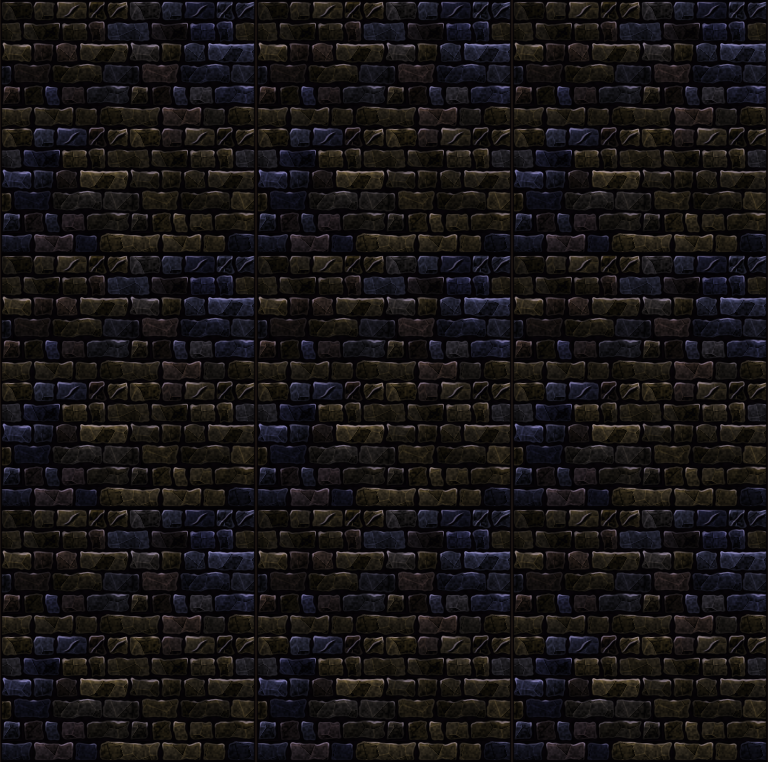
Reproduce this texture procedurally as a Shadertoy shader.

```glsl
// Dark rubble wall: a square tile of 12 stone courses laid 3 x 3 over the canvas.
// Six courses of stone joints repeat twice each way in a tile, while the colour of
// the stones drifts across it. Stones are warped rounded boxes cut into facets.
#define TILES 3.0
#define COURSES 12.0
#define BLOCK 6.0
#define JOINT 0.04
#define WARP 0.15
#define FACET_SCALE 1.25
#define MORTAR vec3(0.022, 0.013, 0.024)
#define OLIVE vec3(0.128, 0.106, 0.058)
#define BLUE vec3(0.058, 0.060, 0.112)
#define SLATE vec3(0.100, 0.104, 0.145)
#define BROWN vec3(0.098, 0.070, 0.062)
#define GLINT vec3(0.37, 0.34, 0.44)

// Left edges of the stones per course, top first; short courses repeat the last edge
const float JOINTS[30] = float[30](
    0.03, 1.56, 2.60, 4.10, 5.02,   1.04, 2.88, 4.16, 4.97, 4.97,
    0.03, 1.50, 2.55, 3.67, 3.67,   0.60, 2.42, 4.80, 4.80, 4.80,
    0.06, 1.03, 2.10, 2.80, 4.06,   1.52, 3.47, 4.60, 4.60, 4.60);

float hash(vec2 p) {
    vec3 q = fract(p.xyx * 0.1031);
    q += dot(q, q.yzx + 33.33);
    return fract((q.x + q.y) * q.z);
}

float noise(vec2 p) {
    vec2 i = floor(p), f = fract(p);
    f = f * f * (3.0 - 2.0 * f);
    return mix(mix(hash(i), hash(i + vec2(1, 0)), f.x),
               mix(hash(i + vec2(0, 1)), hash(i + vec2(1, 1)), f.x), f.y);
}

// Random tone of the nearest facet, and distance to its border
vec2 facets(vec2 p) {
    float first = 9.0, second = 9.0, tone = 0.0;
    for (int k = 0; k < 9; k++) {
        vec2 cell = floor(p) + vec2(k % 3 - 1, k / 3 - 1);
        vec2 site = cell + vec2(hash(cell), hash(cell + 41.7));
        float d = length(p - site);
        if (d < first) { second = first; first = d; tone = hash(cell + 17.3); }
        else second = min(second, d);
    }
    return vec2(tone, second - first);
}

float roundBox(vec2 p, vec2 halfSize, float radius) {
    vec2 q = abs(p) - halfSize + radius;
    return length(max(q, 0.0)) + min(max(q.x, q.y), 0.0) - radius;
}

// p is in course heights, y down from the top of the canvas
vec3 wall(vec2 p, float px) {
    vec2 t = mod(p, COURSES);
    float row = floor(t.y), course = mod(row, BLOCK);
    float x = mod(t.x, BLOCK), block = floor(t.x / BLOCK);

    // Find the stone between the joints on either side
    float left = -9.0, right = 19.0, id = 0.0;
    for (int j = 0; j < 15; j++) {
        float edge = JOINTS[int(course) * 5 + j % 5] + BLOCK * float(j / 5 - 1);
        if (edge <= x) { left = edge; id = float(j); }
        else right = min(right, edge);
    }
    float mid = 0.5 * (left + right);
    vec2 shapeId = vec2(mod(id, 5.0) * 7.0 + 3.0, course * 11.0 + 5.0);
    vec2 colourId = vec2(mod(block * 5.0 + id, 10.0), row) + 60.0;

    // Uneven outline; l.y points up
    vec2 l = vec2(x - mid, 0.5 - fract(t.y));
    vec2 s = l + shapeId * 3.7;
    vec2 bent = l + WARP * (vec2(noise(s * 2.1), noise(s * 2.1 + 31.0)) - 0.5);
    bent += 0.06 * (vec2(noise(s * 6.0 + 7.0), noise(s * 6.0 + 53.0)) - 0.5);
    bent.x += 0.2 * l.y * (hash(shapeId) - 0.5);
    vec2 halfSize = vec2(0.5 * (right - left) - JOINT, 0.465 - 0.03 * hash(shapeId + 9.0));
    float d = roundBox(bent, halfSize, 0.15);
    float body = smoothstep(px, -px, d);

    // Stone colour: cool at two opposite corners of the tile, warm elsewhere
    vec2 place = vec2(fract((block * BLOCK + mid) / COURSES), (row + 0.5) / COURSES) - vec2(0.5, 0.45);
    float warm = 0.55 + 3.6 * place.x * place.y + 0.5 * (hash(colourId) - 0.5);
    vec3 cool = mix(BLUE, SLATE, hash(colourId + 5.0));
    vec3 base = mix(cool, OLIVE, smoothstep(0.36, 0.56, warm));
    base = mix(base, BROWN, 0.8 * step(0.84, hash(colourId + 23.0)));
    base *= 0.62 + 0.62 * hash(colourId + 51.0);

    // Facets, grain and light falling from above
    vec2 f = facets((s + 0.3 * (bent - l)) * FACET_SCALE);
    float light = 0.5 + 0.7 * f.x + 0.7 * l.y
                + 0.5 * (noise(s * 6.0) - 0.5) + 0.75 * (noise(s * 13.0) - 0.5);
    vec3 col = mix(base, SLATE, 0.25 * f.x) * max(light, 0.12) * smoothstep(0.01, -0.13, d);

    // Facet borders: pale on the upper half of a stone, dark below
    float border = smoothstep(0.09, 0.02, f.y) * smoothstep(-0.05, -0.12, d);
    col *= 1.0 - 0.55 * border * step(f.x, 0.5);
    col += base * 0.6 * border * step(0.5, f.x);

    // Pale top bevel, bright broken rim and faint outline
    float top = smoothstep(0.08, 0.34, l.y);
    float broken = smoothstep(0.32, 0.72, noise(s * vec2(2.6, 1.0) + 13.0));
    float rim = smoothstep(0.05, 0.015, abs(d + 0.065));
    float bevel = smoothstep(0.25, 0.2, -d) * smoothstep(0.0, -0.08, d);
    col += top * (base * 0.8 * bevel * broken + GLINT * rim * (0.1 + 0.6 * broken));
    col += (base * 0.35 + 0.06 * GLINT) * rim;

    // Slanted scratch on a few stones, with a dark side
    float lean = mix(0.4, 0.9, hash(shapeId + 77.0));
    float across = dot(l, vec2(-sin(lean), cos(lean))) - 0.16 * (noise(s * 3.0) - 0.5);
    float chance = course < 0.5 && mod(id, 5.0) > 1.5 ? 1.0 : step(0.9, hash(shapeId + 35.0));
    float scratched = chance * smoothstep(0.55, 0.3, length(l)) * body;
    col *= 1.0 - 0.85 * scratched * smoothstep(0.09, 0.02, abs(across + 0.08));
    col += GLINT * 0.6 * scratched * smoothstep(0.05, 0.01, abs(across));

    col = mix(MORTAR * (0.4 + 1.0 * noise(s * 5.0)), max(col, MORTAR * 0.6), body);

    // Tile seams: dark gaps, with a thin brown strip along the vertical one
    vec2 seam = min(t, COURSES - t);
    col = mix(col, MORTAR * 0.6, smoothstep(0.13, 0.06, min(seam.x, seam.y)));
    return mix(col, BROWN * 0.9, smoothstep(0.07, 0.03, seam.x));
}

void mainImage(out vec4 fragColor, in vec2 fragCoord) {
    float px = 0.5 * TILES * COURSES / iResolution.y;
    vec3 col = vec3(0.0);
    for (int k = 0; k < 4; k++) {
        vec2 uv = (fragCoord + 0.5 * vec2(k % 2, k / 2) - 0.25) / iResolution.xy;
        col += 0.25 * wall(vec2(uv.x, 1.0 - uv.y) * TILES * COURSES, px);
    }
    fragColor = vec4(col, 1.0);
}
```
